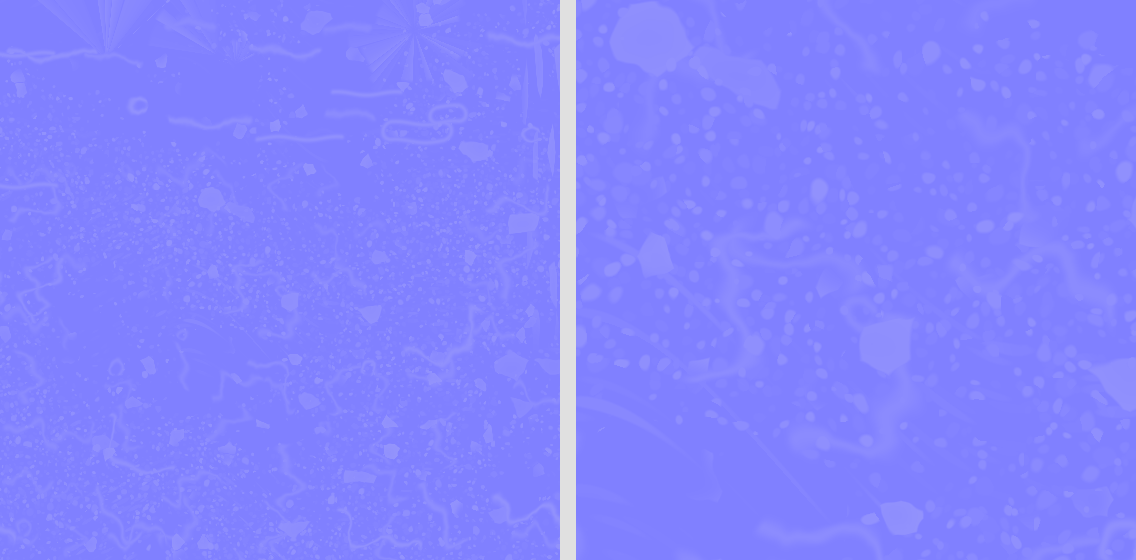
Left, the full canvas; right, a detail of the centre.
Write a Shadertoy shader that draws this texture map.

```glsl
float hash(vec2 p) {
    vec3 q = fract(p.xyx * vec3(0.1031, 0.1030, 0.0973));
    q += dot(q, q.yzx + 33.33);
    return fract((q.x + q.y) * q.z);
}

vec2 hash2(vec2 p) { return vec2(hash(p + 3.7), hash(p + 81.3)); }

mat2 turn(float a) { return mat2(cos(a), sin(a), -sin(a), cos(a)); }

// Layered sines, roughly -1 to 1
float waves(vec2 p) {
    float sum = 0.0, amp = 0.5;
    for (int i = 0; i < 5; i++) {
        p = turn(1.1) * p * 1.7 + 2.3;
        sum += amp * sin(p.x + 1.3 * sin(p.y)) * cos(p.y * 0.8);
        amp *= 0.72;
    }
    return sum;
}

// Cellular noise: nearest distance, gap to the second, cell id
vec3 cells(vec2 p) {
    vec2 base = floor(p);
    vec3 res = vec3(9.0, 9.0, 0.0);
    for (int y = -1; y <= 1; y++)
    for (int x = -1; x <= 1; x++) {
        vec2 c = base + vec2(x, y);
        float d = length(c + hash2(c) - p);
        if (d < res.x) res = vec3(d, res.x, hash(c + 17.0));
        else res.y = min(res.y, d);
    }
    return vec3(res.x, res.y - res.x, res.z);
}

// Rounded grains that thin out where density falls
float grains(vec2 p, float density) {
    vec3 c = cells(p);
    float kept = step(fract(c.z * 37.0), density);
    float size = 0.32 + 0.25 * fract(c.z * 91.0);
    return kept * smoothstep(size, size - 0.22, c.x) * (0.13 + 0.87 * c.z * c.z);
}

// Sparse flat polygons
float shards(vec2 p, float share) {
    vec3 c = cells(p);
    float tone = 0.45 + 0.4 * fract(c.z * 53.0) + 0.3 * c.x;
    return step(1.0 - share, c.z) * smoothstep(0.0, 0.12, c.y) * tone;
}

// Soft winding strokes and small rings, level near the top
float worms(vec2 p, float scale) {
    vec2 g = p * scale, base = floor(g);
    float glow = 0.0;
    for (int y = -1; y <= 1; y++)
    for (int x = -1; x <= 1; x++) {
        vec2 c = base + vec2(x, y), r = hash2(c + 40.0);
        float kind = hash(c + 9.0), level = step(0.72, (c.y + 0.5) / scale);
        vec2 q = turn(6.28 * r.x * (1.0 - level)) * (g - c - 0.25 - 0.5 * r.yx);
        float bend = mix(0.17, 0.04, level), phase = 6.28 * r.y;
        float wave = bend * (sin(q.x * 6.0 + phase) + 0.5 * sin(q.x * 13.0 + r.x * 9.0));
        float d = length(vec2(max(abs(q.x) - 0.2 - 0.4 * r.y, 0.0), (q.y - wave) * 0.75));
        if (kind > 0.52) d = abs(length(q * vec2(1.0, 1.4)) - 0.11) + 0.1 * smoothstep(0.0, 0.1, q.x - 0.06);
        d /= scale * (0.0035 + 0.003 * r.x);
        glow = max(glow, step(kind, 0.6) * exp(-d * d) * (0.55 + 0.45 * r.y));
    }
    return glow;
}

// Wedges of uneven length spreading from an apex
float fan(vec2 p, vec2 apex, float heading, float spread, float reach) {
    vec2 q = turn(-heading) * (p - apex);
    float a = atan(q.y, q.x), s = a * 5.0 + 0.5 * sin(a * 7.0), f = fract(s);
    vec2 r = hash2(vec2(floor(s) + 60.0, floor(apex.x * 90.0)));
    float len = reach * (0.5 + 0.5 * r.y), d = length(q);
    float side = smoothstep(0.0, 0.06, f) * smoothstep(1.0, 0.94, f);
    return side * step(abs(a), spread) * smoothstep(len, len - 0.01, d)
        * r.x * (0.35 + 0.65 * f) * smoothstep(0.0, 0.02, d);
}

// Glowing outline of a rounded bar
float bar(vec2 p, vec2 centre, vec2 halfSize, float radius) {
    p.y += 0.003 * sin(p.x * 60.0);
    float d = length(max(abs(p - centre) - halfSize, 0.0)) - radius;
    return exp(-pow(d / 0.0045, 2.0));
}

void mainImage(out vec4 fragColor, in vec2 fragCoord) {
    vec2 p = fragCoord / iResolution.y;
    vec2 warped = p + 0.006 * vec2(waves(p * 19.0), waves(p * 19.0 + 50.0));
    float cloud = waves(p * 5.0 + 4.0), open = smoothstep(0.85, 0.6, p.y);
    float density = clamp(0.12 + 0.42 * open + 0.8 * cloud + 0.2 * (p.x - 0.5), 0.0, 0.9);

    // Speckle and drawn-out smears
    float h = 0.07 * grains(warped * 115.0, density);
    h = max(h, 0.075 * grains(warped * 68.0 + 20.0, density * 0.4));
    float tilt = 0.5 * smoothstep(0.6, 0.3, p.x);
    float smearMask = smoothstep(-0.1, 0.4, waves(p * 6.0 + 31.0)) * (0.3 + 0.7 * open);
    h = max(h, 0.035 * smearMask * grains(turn(-tilt) * p * vec2(32.0, 120.0), 0.5));

    // Broken polygons
    float chipMask = smoothstep(-0.3, 0.2, waves(p * 7.0 + 12.0));
    h = max(h, 0.075 * chipMask * shards(warped * 48.0, 0.06));
    h = max(h, 0.065 * shards(warped * vec2(24.0, 31.0) + 7.0, 0.025));

    // Winding ridges
    h = max(h, 0.07 * worms(warped, 7.0));
    h = max(h, 0.05 * worms(warped + 5.0 * vec2(1.0, 0.0), 11.0) * open);

    // Level seams and capsules of the upper part
    float seams = max(bar(p, vec2(0.745, 0.764), vec2(0.045, 0.0), 0.016),
                      bar(p, vec2(0.8, 0.795), vec2(0.018, 0.0), 0.014));
    seams = max(seams, bar(p, vec2(0.535, 0.753), vec2(0.075, 0.0), 0.0));
    seams = max(seams, bar(p, vec2(0.655, 0.833), vec2(0.06, 0.0), 0.0));
    seams = max(seams, bar(p, vec2(0.04, 0.903), vec2(0.055, 0.0), 0.0));
    seams = max(seams, bar(p, vec2(0.04, 0.668), vec2(0.06, 0.0), 0.0));
    h = max(h, 0.065 * seams);

    // Ray fans along the top
    float rays = max(fan(p, vec2(0.19, 0.895), 1.6, 0.85, 0.2),
                     fan(p, vec2(0.39, 0.9), 2.3, 0.7, 0.2));
    rays = max(rays, fan(p, vec2(0.42, 0.885), 1.4, 1.5, 0.05));
    rays = max(rays, fan(p, vec2(0.74, 0.945), 1.3, 3.15, 0.14));
    h = max(h, 0.065 * rays);

    // Upright scratches near the right edge
    float edge = smoothstep(0.92, 0.95, p.x) * smoothstep(0.35, 0.5, p.y);
    h = max(h, 0.06 * edge * shards(p * vec2(85.0, 13.0), 0.22));

    fragColor = vec4(vec2(0.5 + h), 1.0 - 2.0 * h * h, 1.0);
}
```
